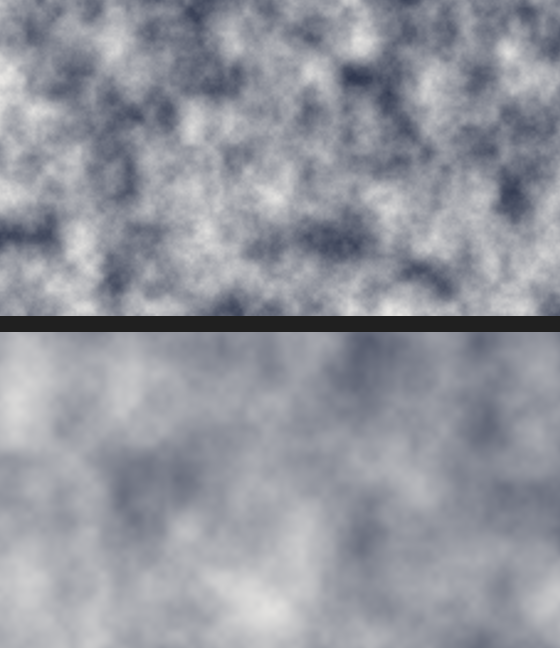
Top, the full canvas; bottom, a detail of the centre.
This texture is drawn by a Shadertoy shader. Its source:

```glsl
// Soft, mottled clouds in slate blue and pale grey, built from layered value noise.

float hash(vec2 cell) {
    vec3 p = fract(vec3(cell.xyx) * 0.1031);
    p += dot(p, p.yzx + 33.33);
    return fract((p.x + p.y) * p.z);
}

// Random lattice values, blended smoothly across each cell
float valueNoise(vec2 p) {
    vec2 cell = floor(p);
    vec2 f = fract(p);
    vec2 blend = f * f * (3.0 - 2.0 * f);
    float bottom = mix(hash(cell), hash(cell + vec2(1.0, 0.0)), blend.x);
    float top = mix(hash(cell + vec2(0.0, 1.0)), hash(cell + vec2(1.0, 1.0)), blend.x);
    return mix(bottom, top, blend.y);
}

// Each octave halves in size and strength; the sum is centred on zero
float cloudLayers(vec2 p) {
    float sum = 0.0;
    float strength = 0.5;
    for (int octave = 0; octave < 5; octave++) {
        sum += strength * (valueNoise(p) - 0.5);
        p = p * 2.0 + vec2(17.3, 9.7);
        strength *= 0.5;
    }
    return sum;
}

void mainImage(out vec4 fragColor, in vec2 fragCoord) {
    vec2 uv = fragCoord / iResolution.y;
    float density = clamp(0.505 + 1.45 * cloudLayers(uv * 8.0 + 3.0), 0.0, 1.0);

    // Shade from slate hollows to pale crests
    vec3 slate = vec3(0.20, 0.23, 0.32);
    vec3 pale = vec3(0.90, 0.895, 0.885);
    fragColor = vec4(mix(slate, pale, density), 1.0);
}
```
